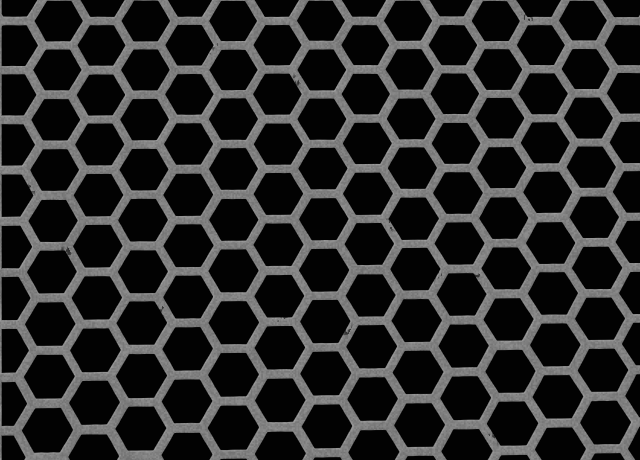
A Shadertoy shader for this texture:

```glsl
// Black hexagonal holes punched in a grey metal sheet, seen slightly in perspective.
// The canvas is warped into a regular lattice; the nearest hole gives a distance
// that shapes the bars, their lit rims, the fine grain and a few dark scuffs.

const vec3 HOLE_COLOR = vec3(0.008);
const vec3 METAL_COLOR = vec3(0.502);
const vec2 LATTICE_PERIOD = vec2(1.7320508, 1.0);
const float HOLE_APOTHEM = 0.414;
const float CORNER_RADIUS = 0.03;
const float ROW_PITCH = 0.0794;   // typical row height in canvas widths
const float BORDER_WIDTH = 0.0026;

float hash(vec2 p) {
    vec3 q = fract(vec3(p.xyx) * 0.1031);
    q += dot(q, q.yzx + 33.33);
    return fract((q.x + q.y) * q.z);
}

float valueNoise(vec2 p) {
    vec2 cell = floor(p);
    vec2 f = fract(p);
    f = f * f * (3.0 - 2.0 * f);
    float low = mix(hash(cell), hash(cell + vec2(1, 0)), f.x);
    float high = mix(hash(cell + vec2(0, 1)), hash(cell + vec2(1, 1)), f.x);
    return mix(low, high, f.y);
}

// Canvas position (y down, width 1) to lattice units with a row height of 1.
vec2 warpToLattice(vec2 p) {
    float column = (p.x - 0.0921 + 0.0265 * p.y) / (0.0681 + 0.0069 * p.y);
    float depth = p.y - 0.0326;
    depth += 0.0213 * (p.x - 0.074) * depth;
    float row = depth * (13.074 - 0.877 * depth);
    return vec2(column * 0.8660254, row);
}

// Two interleaved rectangular grids make the hexagonal lattice.
vec2 nearestCenter(vec2 p) {
    vec2 g = p / LATTICE_PERIOD;
    vec2 a = floor(g + 0.5) * LATTICE_PERIOD;
    vec2 b = (floor(g) + 0.5) * LATTICE_PERIOD;
    return distance(p, a) < distance(p, b) ? a : b;
}

// Signed distance to a hexagon with a flat top.
float hexDistance(vec2 p, float apothem) {
    const vec3 k = vec3(-0.8660254, 0.5, 0.5773503);
    p = abs(p);
    p -= 2.0 * min(dot(k.xy, p), 0.0) * k.xy;
    p -= vec2(clamp(p.x, -k.z * apothem, k.z * apothem), apothem);
    return length(p) * sign(p.y);
}

// A small patch of dark flecks beside a few of the holes.
float scuff(vec2 offset, vec2 id) {
    float angle = 6.2831853 * hash(id + 7.3);
    vec2 spot = 0.49 * vec2(cos(angle), sin(angle));
    float patchMask = 1.0 - smoothstep(0.04, 0.2, distance(offset, spot));
    float flecks = smoothstep(0.55, 0.8, valueNoise(offset * vec2(34.0, 17.0) + id * 5.0));
    return step(0.9, hash(id + 2.1)) * patchMask * flecks;
}

void mainImage(out vec4 fragColor, in vec2 fragCoord) {
    vec2 p = vec2(fragCoord.x, iResolution.y - fragCoord.y) / iResolution.x;
    float pixel = 1.0 / (ROW_PITCH * iResolution.x);

    // Nearest hole, with slight variation in place and size
    vec2 lattice = warpToLattice(p);
    vec2 center = nearestCenter(lattice);
    vec2 id = floor(center * vec2(1.1547005, 2.0) + 0.5) + 40.0;
    vec2 jitter = (vec2(hash(id), hash(id + 11.0)) - 0.5) * 0.012;
    vec2 offset = lattice - center - jitter;
    float apothem = HOLE_APOTHEM + 0.008 * (hash(id + 23.0) - 0.5);
    float d = hexDistance(offset, apothem - CORNER_RADIUS) - CORNER_RADIUS;
    d += 0.006 * (valueNoise(lattice * 9.0 + 60.0) - 0.5);

    // Metal: grain, broad tone, lit lower right rims, scuffs
    float grain = valueNoise(p * 420.0) - 0.5;
    float tone = valueNoise(p * 30.0 + 9.0) - 0.5;
    float facing = dot(normalize(offset + 1e-4), vec2(0.6, 0.8));
    float rim = 1.0 - smoothstep(0.015, 0.045, d);
    float shade = 0.1 * grain + 0.035 * tone;
    shade += rim * (0.06 * smoothstep(0.1, 0.7, facing)
                  - 0.03 * smoothstep(0.1, 0.7, -facing));
    vec3 metal = METAL_COLOR + shade;
    metal *= 1.0 - 0.6 * scuff(offset, id);

    // Holes, then the thin strip along the left side
    float cover = clamp(d / pixel + 0.5, 0.0, 1.0);
    float border = clamp((BORDER_WIDTH - p.x) * iResolution.x + 0.5, 0.0, 1.0);
    vec3 color = mix(HOLE_COLOR, metal, max(cover, border));
    fragColor = vec4(color, 1.0);
}
```
